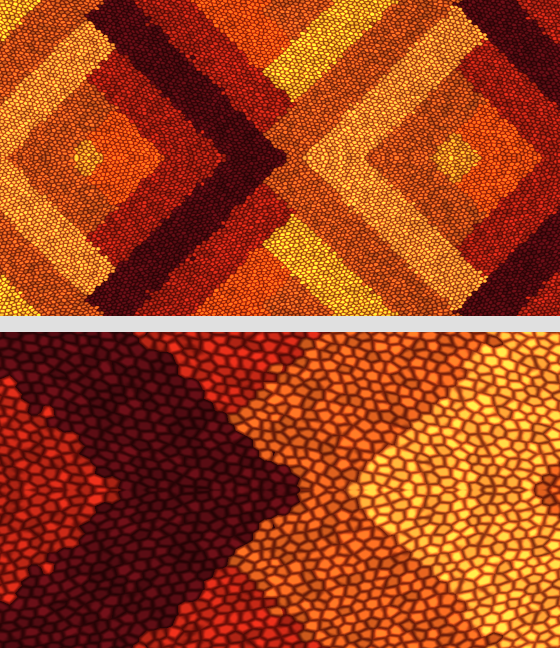
Top, the full canvas; bottom, a detail of the centre.
A Shadertoy shader for this pattern:

```glsl
// Handwoven rug: two nested log-cabin diamonds, mirrored top to bottom.
// Diagonal coordinates are cut into numbered bands that overlap by rank;
// stretched, tilted cellular noise makes the stitches, one colour to each.

const vec2  LEFT_DIAMOND  = vec2(0.273, 0.192);  // centre x, band width
const vec2  RIGHT_DIAMOND = vec2(1.440, 0.199);
const float LEFT_CORE  = 0.32;                   // half core, in band widths
const float RIGHT_CORE = 0.43;
const vec2  STITCH = vec2(0.0155, 0.0102);       // stitch width and height
const float TILT   = 0.20;                       // lean of the rows, radians
const float SCATTER = 0.50;                      // unevenness of stitches
const float DRIFT  = 0.005;                      // waviness of rows
const float FRAY   = 0.009;                      // raggedness of band edges
const float WEAR   = 0.38;                       // brightness spread of yarn

const vec3 DARK   = vec3(0.30, 0.040, 0.055);
const vec3 RED    = vec3(0.63, 0.120, 0.060);
const vec3 ORANGE = vec3(0.93, 0.310, 0.060);
const vec3 BROWN  = vec3(0.76, 0.310, 0.085);
const vec3 AMBER  = vec3(1.00, 0.560, 0.160);
const vec3 YELLOW = vec3(0.97, 0.640, 0.120);
const vec3 GAP_TINT   = vec3(0.58, 0.38, 0.42);
const vec3 CREST_TINT = vec3(1.30, 1.38, 1.55);

float hash(vec2 p) {
    vec3 q = fract(vec3(p.xyx) * 0.1031);
    q += dot(q, q.yzx + 33.33);
    return fract((q.x + q.y) * q.z);
}

// Slow unevenness from layered sines, about -1 to 1
float waves(vec2 p) {
    return 0.5 * sin(p.x * 9.0 + 2.0 * sin(p.y * 7.0))
         + 0.3 * sin(p.y * 23.0 - p.x * 17.0)
         + 0.2 * sin(p.x * 41.0 + p.y * 31.0);
}

// Band number counted outward from the core, which is 0
float band(float offset, float width, float core) {
    return max(0.0, floor(offset / width - core) + 1.0);
}

// Bands on the left-facing sides
vec3 warmBand(float k) {
    if (k < 0.5) return mix(YELLOW, BROWN, 0.3);
    if (k < 1.5) return BROWN;
    if (k < 2.5) return AMBER;
    if (k < 3.5) return BROWN;
    return k < 4.5 ? YELLOW : BROWN;
}

// Bands on the right-facing sides
vec3 coolBand(float k) {
    if (k < 1.5) return ORANGE;
    if (k < 2.5) return RED;
    if (k < 3.5) return DARK;
    return k < 4.5 ? RED : ORANGE;
}

// Rug colour at p, with p.y the distance from the mirror line
vec3 rugColor(vec2 p) {
    float rise = p.x + p.y;
    float fall = p.x - p.y;
    float leftCool  = band(rise - LEFT_DIAMOND.x, LEFT_DIAMOND.y, LEFT_CORE);
    float leftWarm  = band(LEFT_DIAMOND.x - fall, LEFT_DIAMOND.y, LEFT_CORE);
    float rightCool = band(rise - RIGHT_DIAMOND.x, RIGHT_DIAMOND.y, RIGHT_CORE);
    float rightWarm = band(RIGHT_DIAMOND.x - fall, RIGHT_DIAMOND.y, RIGHT_CORE);

    // The right diamond overlaps the outer bands of the left one
    bool onRight = leftCool > rightWarm;
    float cool = onRight ? rightCool : leftCool;
    float warm = onRight ? rightWarm : leftWarm;
    return warm >= cool ? warmBand(warm) : coolBand(cool);
}

vec3 weave(vec2 p) {
    p.y = abs(p.y - 0.5);

    // Tilted stitch grid on drifting rows
    mat2 lean = mat2(cos(TILT), sin(TILT), -sin(TILT), cos(TILT));
    vec2 grid = lean * (p + DRIFT * vec2(waves(p.yx + 3.0), waves(p))) / STITCH;

    // Two nearest stitch centres; alternate rows are staggered
    float nearest = 9.0, second = 9.0;
    vec2 id = vec2(0.0), toCenter = vec2(0.0);
    for (int j = -1; j <= 1; j++) {
        float row = floor(grid.y) + float(j);
        float shift = 0.5 * mod(row, 2.0);
        for (int i = -1; i <= 1; i++) {
            vec2 cell = vec2(floor(grid.x - shift) + float(i), row);
            vec2 jitter = vec2(hash(cell), hash(cell + 71.0)) - 0.5;
            vec2 delta = cell + vec2(shift, 0.0) + 0.5 + SCATTER * jitter - grid;
            float d = length(delta);
            second = min(second, max(nearest, d));
            if (d < nearest) { nearest = d; id = cell; toCenter = delta; }
        }
    }

    // One yarn colour per stitch, with a few strays near band edges
    vec2 fray = vec2(hash(id + 5.0), hash(id + 29.0)) - 0.5;
    float stray = 1.0 + 2.0 * step(0.90, hash(id + 19.0));
    vec3 yarn = rugColor(p + (toCenter * STITCH) * lean + fray * FRAY * stray);

    // Wear: stitch by stitch and in broad soft patches
    yarn *= 1.0 + WEAR * (hash(id + 43.0) - 0.5) + 0.06 * waves(p * 0.7);

    // Rounded crest falling into the gaps between stitches
    float crest = smoothstep(0.0, 0.62, second - nearest);
    return yarn * mix(GAP_TINT, CREST_TINT, crest);
}

void mainImage(out vec4 fragColor, in vec2 fragCoord) {
    // Four samples per pixel smooth every edge
    vec3 color = vec3(0.0);
    for (int i = 0; i < 4; i++) {
        vec2 offset = vec2(float(i % 2), float(i / 2)) * 0.5 - 0.25;
        color += weave((fragCoord + offset) / iResolution.y);
    }
    fragColor = vec4(clamp(color * 0.25, 0.0, 1.0), 1.0);
}
```
